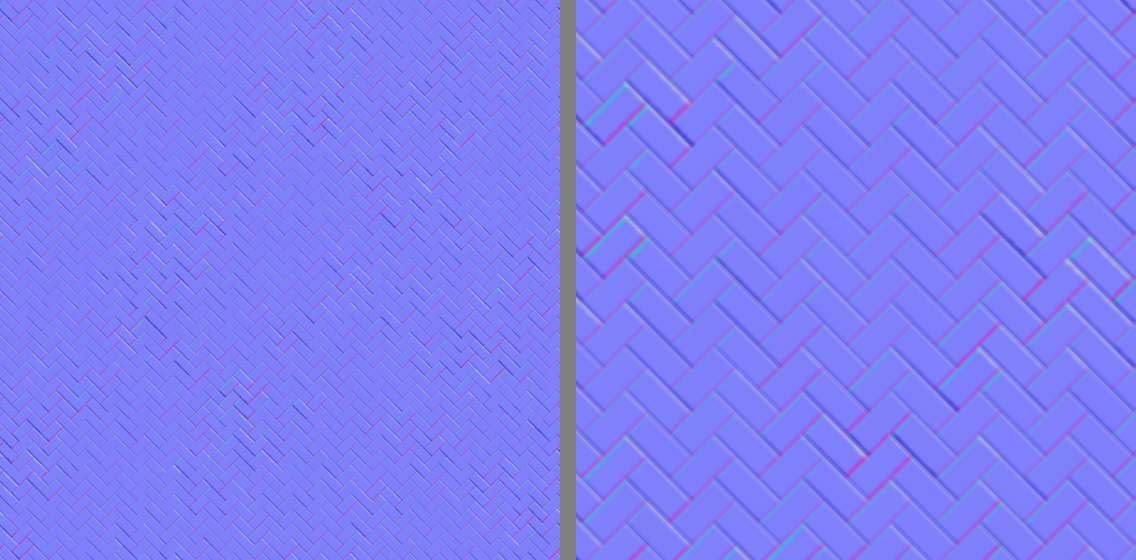
Left, the full canvas; right, a detail of the centre.
Give the GLSL for this texture map, as a Shadertoy shader.

```glsl
// Tangent-space normal map of a 2:1 herringbone pavement laid at 45 degrees.
// Each raised brick gets bevelled sides; layered sines and wrapped cellular
// noise vary the bevels by region, brick and side, and chip the edges.

const float TAU = 6.2831853;
const float ROWS = 38.0;        // brick rows down; zigzags across are half of it
const float CHIP_CELLS = 152.0; // chip noise cells per side
const float ZIGZAG_SHIFT = 1.29;
const float SOFTNESS = 0.0031;  // filter width as a share of the canvas
const int SAMPLES = 4;          // filter grid per axis

float hash(vec2 p) {
    return fract(sin(dot(p, vec2(127.1, 311.7))) * 4375.85);
}

// Distance to the nearest scattered point, wrapping every `cells`
float cellular(vec2 uv, float cells) {
    vec2 p = uv * cells;
    vec2 base = floor(p);
    float nearest = 2.0;
    for (int y = -1; y <= 1; y++)
    for (int x = -1; x <= 1; x++) {
        vec2 cell = base + vec2(x, y);
        vec2 id = mod(cell, cells);
        vec2 point = cell + vec2(hash(id), hash(id + 17.3));
        nearest = min(nearest, distance(p, point));
    }
    return nearest;
}

// Smooth 0..1 patches of wear; whole frequencies keep it periodic
float wearPatches(vec2 uv) {
    vec2 a = uv * TAU;
    float s = sin(2.0 * a.x + a.y + 1.0 + sin(3.0 * a.y))
            + sin(3.0 * a.x - 2.0 * a.y + 2.6)
            + 0.7 * sin(5.0 * a.y + 4.0 * a.x + 0.8)
            + 0.6 * sin(7.0 * a.x - 6.0 * a.y);
    return smoothstep(-2.4, 2.6, s);
}

// Position inside the brick and its half size, in brick widths; id wraps
void herringbone(vec2 uv, out vec2 local, out vec2 halfSize, out vec2 id) {
    vec2 q = uv * ROWS - vec2(ZIGZAG_SHIFT, 0.0);
    vec2 p = vec2(q.x + q.y, q.y - q.x);
    vec2 cell = floor(p);
    float phase = mod(cell.x - cell.y, 4.0);
    bool rising = phase < 1.5;
    halfSize = rising ? vec2(1.0, 0.5) : vec2(0.5, 1.0);
    vec2 corner = cell - (rising ? vec2(phase, 0.0) : vec2(0.0, 3.0 - phase));
    vec2 center = corner + halfSize;
    local = p - center;
    id = mod(vec2(center.x - center.y, center.x + center.y) * 0.5, ROWS);
}

vec3 brickNormal(vec2 uv, float wear) {
    vec2 local, halfSize, id;
    herringbone(uv, local, halfSize, id);
    float chip = smoothstep(0.5, 0.2, cellular(uv, CHIP_CELLS));

    // Every side of every brick has its own random lift
    vec2 side = step(0.0, local);
    vec2 lift = vec2(hash(id + vec2(side.x * 3.7, 5.1)),
                     hash(id + vec2(9.3, side.y * 4.9)));
    lift *= lift;

    // Bevel: wider and steeper where worn, stronger on the lower sides
    vec2 width = 0.08 + lift * (0.02 + 0.05 * wear);
    width += chip * wear * lift * 0.06;
    vec2 slope = 0.65 + lift * (0.2 + 0.5 * wear);
    slope *= mix(vec2(1.2), vec2(0.9), side);
    vec2 edge = halfSize - abs(local);
    vec2 bank = sign(local) * slope * (1.0 - smoothstep(width * 0.4, width, edge));

    // Faint tilt of the whole brick, then turn the axes back upright
    bank += (vec2(hash(id + 2.3), hash(id + 6.1)) - 0.5) * 0.015;
    vec2 lean = vec2(bank.x - bank.y, bank.x + bank.y) * sqrt(0.5);
    return normalize(vec3(lean, 1.0));
}

void mainImage(out vec4 fragColor, in vec2 fragCoord) {
    vec2 uv = fragCoord / iResolution.xy;
    vec2 footprint = max(1.0 / iResolution.xy, vec2(SOFTNESS));
    float wear = wearPatches(uv);

    // Averaging over the footprint blends the facing bevels at each joint
    vec3 normal = vec3(0.0);
    for (int y = 0; y < SAMPLES; y++)
    for (int x = 0; x < SAMPLES; x++) {
        vec2 offset = (vec2(x, y) + 0.5) / float(SAMPLES) - 0.5;
        normal += brickNormal(uv + offset * footprint, wear);
    }
    normal /= float(SAMPLES * SAMPLES);
    fragColor = vec4(0.5 + 0.5 * normal * vec3(1.0, 1.0, 0.98), 1.0);
}
```
